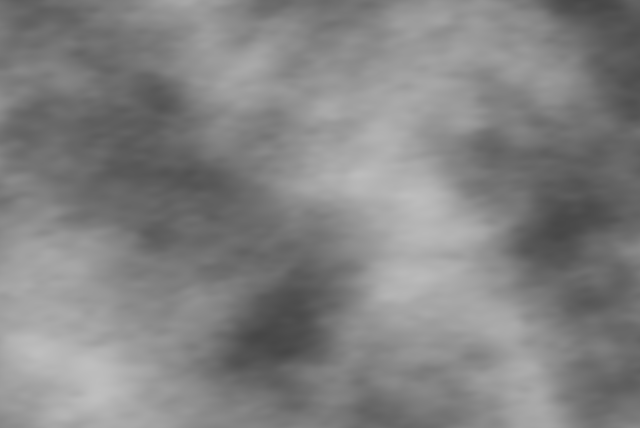
Write a Shadertoy shader that draws this texture.

```glsl
// Soft grey clouds: broad drifting light and shade with fine, sideways-drawn wisps.

const float TAU = 6.2831853;
const float MID_GREY = 0.5;
const float GREY_REACH = 0.4;
const float BROAD_CONTRAST = 0.07;
const float WISP_CONTRAST = 0.135;

// Three random values in 0..1 for a grid cell
vec3 hash3(vec2 cell) {
    vec3 h = fract(cell.xyx * vec3(0.1031, 0.1030, 0.0973));
    h += dot(h, h.yxz + 33.33);
    return fract((h.xxy + h.yzz) * h.zyx);
}

// Cellular noise: one soft light or dark puff at a random spot in each cell
float puffNoise(vec2 p, float seed) {
    vec2 cell = floor(p);
    float sum = 0.0;
    for (int y = -1; y <= 1; y++) {
        for (int x = -1; x <= 1; x++) {
            vec2 neighbour = cell + vec2(x, y);
            vec3 rnd = hash3(neighbour + seed);
            vec2 toPuff = p - neighbour - rnd.xy;
            float falloff = max(0.0, 1.0 - dot(toPuff, toPuff));
            sum += (2.0 * rnd.z - 1.0) * falloff * falloff * falloff;
        }
    }
    return sum;
}

// Layered sines in spread directions, weaker as they get finer
float broadShade(vec2 p, int layers) {
    float sum = 0.0;
    for (int i = 0; i < layers; i++) {
        float n = float(i);
        float angle = 0.6 + 2.4 * n;
        float freq = 1.0 + 0.32 * n;
        vec2 dir = vec2(cos(angle), sin(angle));
        sum += sin(TAU * freq * dot(p, dir) + 1.7 * n * n + 1.0) / freq;
    }
    return sum;
}

// Octaves of puffs, stretched sideways more and more as they shrink
float wisps(vec2 p, int octaves, float gain) {
    float sum = 0.0;
    float amp = 1.0;
    vec2 freq = vec2(3.4, 4.5);
    for (int i = 0; i < octaves; i++) {
        sum += amp * puffNoise(p * freq, 17.0 + 31.0 * float(i));
        amp *= gain;
        freq *= vec2(1.68, 1.9);
    }
    return sum;
}

// Ease values toward a limit instead of cutting them off
float softLimit(float value, float limit) {
    return limit * tanh(value / limit);
}

void mainImage(out vec4 fragColor, in vec2 fragCoord) {
    vec2 p = fragCoord / iResolution.y;

    // Bend the broad waves so that they lose their regularity
    vec2 bend = vec2(puffNoise(p * 2.5, 5.0), puffNoise(p * 2.5, 71.0));
    float broad = broadShade(p + 0.15 * bend, 7);

    // Tilt the wisps slightly upward to the right
    vec2 tilted = vec2(p.x, p.y - 0.06 * p.x);
    float fine = wisps(tilted, 5, 0.62);

    float shade = BROAD_CONTRAST * broad + WISP_CONTRAST * fine;
    fragColor = vec4(vec3(MID_GREY + softLimit(shade, GREY_REACH)), 1.0);
}
```
